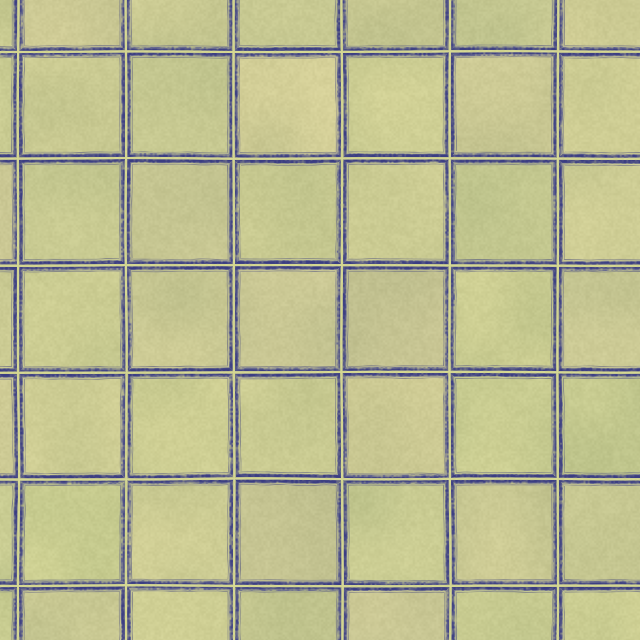
Write a Shadertoy shader that draws this texture.

```glsl
// Pale olive square tiles, about six across and six down, with thin light joints.
// Each tile gets a grainy blue pencil frame and a broken inner hairline, drawn
// from the distance to its nearest edge; value noise adds wobble, wash and grain.

float hash(vec2 p) {
    vec3 q = fract(vec3(p.xyx) * 0.1031);
    q += dot(q, q.yzx + 33.33);
    return fract((q.x + q.y) * q.z);
}

float noise(vec2 p) {
    vec2 i = floor(p), f = fract(p);
    f = f * f * (3.0 - 2.0 * f);
    return mix(mix(hash(i), hash(i + vec2(1, 0)), f.x),
               mix(hash(i + vec2(0, 1)), hash(i + vec2(1, 1)), f.x), f.y);
}

// Share of a pixel at distance d that lies between two distances
float stripe(float d, float inner, float outer, float pixel) {
    float covered = min(d + 0.5 * pixel, outer) - max(d - 0.5 * pixel, inner);
    return clamp(covered / pixel, 0.0, 1.0);
}

void mainImage(out vec4 fragColor, in vec2 fragCoord) {
    vec2 uv = fragCoord / iResolution.xy;

    // Tile grid, with joints slightly out of true
    vec2 p = (uv - vec2(0.0286, 0.0846)) / vec2(0.1686, 0.1669);
    p += 0.016 * (vec2(noise(p * 0.9 + 20.0), noise(p * 0.9 + 50.0)) - 0.5);
    vec2 tile = floor(p), f = fract(p);
    float pixel = 5.96 / iResolution.y;

    // Nearest side, position along it and a seed of its own
    vec2 d = min(f, 1.0 - f), side = step(0.5, f);
    bool upright = d.x < d.y;
    float edge = min(d.x, d.y);
    float along = upright ? p.y : p.x;
    float seed = hash(tile + 30.0 + 17.0 * (upright ? side.x : 2.0 + side.y));
    float wobble = noise(vec2(along * 7.0, seed * 90.0)) - 0.5;

    // Washed tile colour: a tint per tile, soft blotches and paper grain
    float fine = noise(uv * 300.0 + 7.0) - 0.5;
    float coarse = noise(uv * 110.0 + 40.0) - 0.5;
    float blotch = noise(p * 1.7 + hash(tile + 5.0) * 40.0) - 0.5;
    vec3 color = vec3(0.785, 0.788, 0.570);
    color += (hash(tile + 11.0) - 0.5) * vec3(0.045, 0.035, 0.015);
    color += (hash(tile + 71.0) - 0.5) * vec3(-0.02, 0.01, -0.02);
    color += blotch * vec3(0.065, 0.05, 0.04) + 0.035 * fine + 0.02 * coarse;

    // Inner hairline, fading in and out along each side
    float hairAt = 0.056 + 0.009 * wobble + 0.006 * (seed - 0.5);
    float hairInk = 0.3 + 0.5 * noise(vec2(along * 12.0, seed * 60.0));
    color = mix(color, vec3(0.32, 0.33, 0.50),
                hairInk * stripe(edge, hairAt - 0.003, hairAt + 0.004, pixel));

    // Pencil frame: a light outer shade below a denser core
    float grain = 0.8 * fine + 0.5 * coarse;
    float frameEnd = 0.046 + 0.008 * wobble;
    float shade = stripe(edge, 0.009, frameEnd, pixel);
    color = mix(color, vec3(0.40, 0.41, 0.56), shade * clamp(0.68 + grain, 0.0, 1.0));
    float coreEnd = 0.027 + 0.012 * seed + 0.008 * wobble;
    float core = stripe(edge, 0.011, coreEnd, pixel);
    float pressure = (upright ? 0.65 : 0.8) + 0.2 * (seed - 0.5) + 0.6 * grain;
    color = mix(color, vec3(0.23, 0.24, 0.51), core * clamp(pressure, 0.0, 1.0));

    // Light joint between tiles
    float joint = stripe(edge, -0.1, 0.010 + 0.003 * wobble, pixel);
    color = mix(color, vec3(0.83, 0.84, 0.57) + 0.04 * fine, joint);

    fragColor = vec4(clamp(color, 0.0, 1.0), 1.0);
}
```
